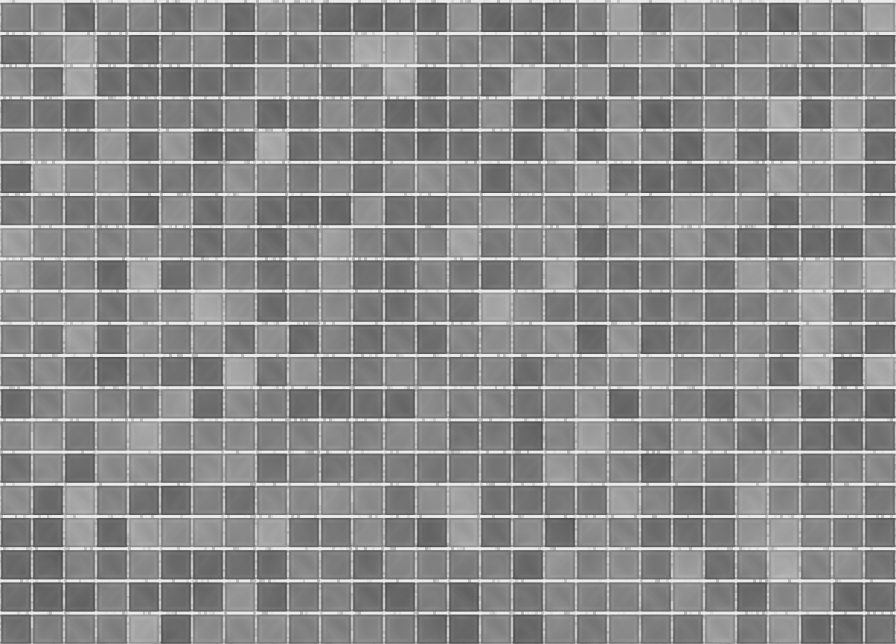
This pattern is drawn by a Shadertoy shader. Its source:

```glsl
float hash(vec2 p) {
    vec3 q = fract(p.xyx * vec3(0.1031, 0.103, 0.0973));
    q += dot(q, q.yzx + 33.33);
    return fract((q.x + q.y) * q.z);
}

// Layered sines, roughly -1 to 1
float clouds(vec2 p, float phase) {
    float sum = 0.0, gain = 0.5;
    for (int i = 0; i < 3; i++) {
        p += 0.8 * sin(p.yx * 1.3 + phase);
        sum += gain * sin(p.x + phase) * cos(p.y - phase);
        p = mat2(1.2, 1.1, -1.1, 1.2) * p;
        gain *= 0.5;
    }
    return sum;
}

// Coverage of a line with the given half width
float line(float dist, float halfWidth, float pixel) {
    return clamp((halfWidth - dist) / pixel + 0.5, 0.0, 1.0);
}

float tileShade(vec2 cell, vec2 local) {
    float seed = hash(cell + 7.0);
    float tone = mix(0.395, 0.585, seed) + 0.07 * smoothstep(0.86, 1.0, seed);
    float tilt = dot(local - 0.5, vec2(hash(cell + 31.0), hash(cell + 57.0)) - 0.5);
    float mottling = clouds(local * 3.0, 6.28 * hash(cell + 83.0));
    return tone + 0.07 * tilt + 0.035 * mottling;
}

void mainImage(out vec4 fragColor, in vec2 fragCoord) {
    vec2 grid = vec2(28.0, 20.0);
    vec2 p = fragCoord / iResolution.xy * grid + vec2(0.0, 0.04);
    vec2 pixel = grid / iResolution.xy;
    vec2 cell = floor(p), local = fract(p);
    vec2 dist = abs(p - round(p));

    float shade = tileShade(cell, local);

    // Soft bevel: dark rim, faintly lighter inner edge
    float edge = min(dist.x, dist.y);
    shade += 0.03 * smoothstep(0.08, 0.14, edge) * (1.0 - smoothstep(0.14, 0.24, edge));
    shade -= 0.07 * (1.0 - smoothstep(0.06, 0.12, edge));

    // Grout wear in short flecks along each joint
    float wearX = hash(vec2(round(p.x) + 11.0, floor(p.y * 11.0)));
    float wearY = hash(vec2(floor(p.x * 11.0), round(p.y) + 43.0));

    // Vertical joints, thinner and broken beside the crossings
    float vertical = line(dist.x, 0.038, pixel.x);
    float gap = smoothstep(0.04, 0.07, dist.y) * (1.0 - smoothstep(0.09, 0.14, dist.y));
    vertical *= 1.0 - 0.5 * gap;
    shade = mix(shade, 0.8 - 0.13 * wearX * wearX, vertical);

    // Horizontal joints, brighter
    float horizontal = line(dist.y, 0.046, pixel.y);
    float chip = smoothstep(0.72, 1.0, wearY);
    shade = mix(shade, 0.92 - 0.2 * chip, horizontal);

    fragColor = vec4(vec3(shade), 1.0);
}
```
